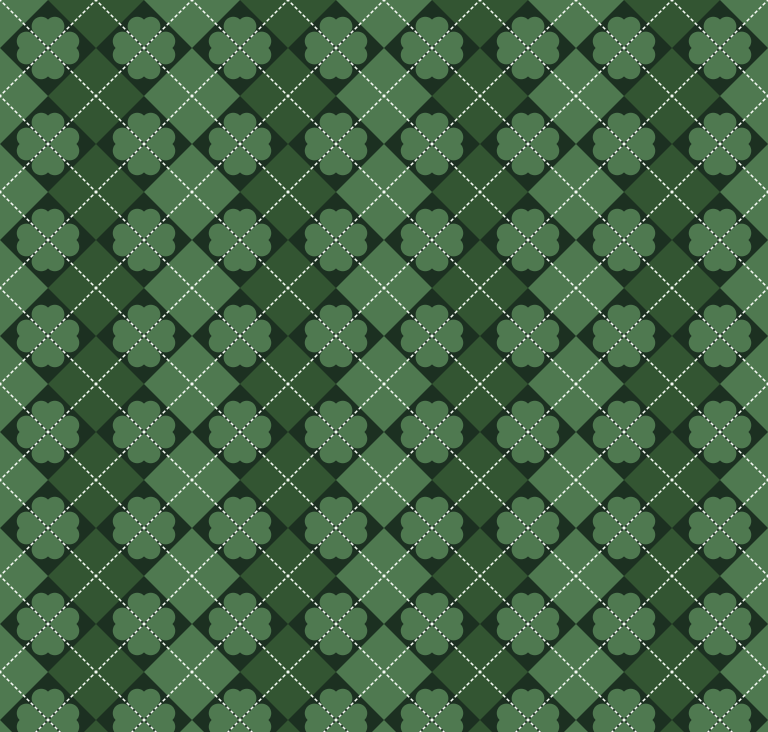
Write a Shadertoy shader that draws this pattern.

```glsl
// Green argyle: columns of light and dark diamonds, four-leaf clovers and dashed diagonals.

const float CELLS_ACROSS = 8.0;

// Lengths are in cells.
const float HEART_HEIGHT   = 0.282;  // leaf tip to notch
const float LEAF_OFFSET    = 0.014;  // clover centre to leaf tip
const float STITCH_WIDTH   = 0.0165;
const float DASHES_PER_RUN = 12.0;   // dashes between two crossings
const float DASH_FILL      = 0.62;   // drawn part of each dash period

const vec3 GROUND_COLOR = vec3(0.11, 0.19, 0.13);
const vec3 DARK_COLOR   = vec3(0.20, 0.335, 0.195);
const vec3 LIGHT_COLOR  = vec3(0.31, 0.475, 0.315);
const vec3 STITCH_COLOR = vec3(0.97, 0.98, 0.96);

const float SQRT2 = 1.41421356;

// Coverage of a shape from its signed distance and the pixel size.
float coverage(float dist, float pixel) {
    return clamp(0.5 - dist / pixel, 0.0, 1.0);
}

// Signed distance to a heart with its tip at the origin and its notch at (0, 1).
float heartDistance(vec2 p) {
    p.x = abs(p.x);
    if (p.x + p.y > 1.0) return length(p - vec2(0.25, 0.75)) - SQRT2 / 4.0;
    float toNotch = length(p - vec2(0.0, 1.0));
    float toSide = length(p - 0.5 * max(p.x + p.y, 0.0));
    return min(toNotch, toSide) * sign(p.x - p.y);
}

// Four hearts around the origin, folded into a single leaf.
float cloverDistance(vec2 p) {
    p = abs(p);
    p = vec2(min(p.x, p.y), max(p.x, p.y));
    return HEART_HEIGHT * heartDistance((p - vec2(0.0, LEAF_OFFSET)) / HEART_HEIGHT);
}

// Dashed lines at whole values of "across", with a dash centred on each crossing.
float stitches(float along, float across, float pixel) {
    float lineDist = abs(across - round(across)) / SQRT2 - 0.5 * STITCH_WIDTH;
    float phase = along * DASHES_PER_RUN;
    float dashDist = (abs(phase - round(phase)) - 0.5 * DASH_FILL) / (DASHES_PER_RUN * SQRT2);
    return coverage(lineDist, pixel) * coverage(dashDist, pixel);
}

void mainImage(out vec4 fragColor, in vec2 fragCoord) {
    // Cell coordinates, measured from the top left corner
    float pixel = CELLS_ACROSS / iResolution.x;
    vec2 p = vec2(fragCoord.x, iResolution.y - fragCoord.y) * pixel;

    // Diamonds alternate in colour from column to column
    vec2 diamondId = round(p);
    vec2 local = abs(p - diamondId);
    float diamond = (local.x + local.y - 0.5) / SQRT2;
    vec3 diamondColor = mod(diamondId.x, 2.0) < 0.5 ? LIGHT_COLOR : DARK_COLOR;
    vec3 color = mix(GROUND_COLOR, diamondColor, coverage(diamond, pixel));

    // Clovers sit on the ground between the diamonds
    float clover = cloverDistance(fract(p) - 0.5);
    color = mix(color, LIGHT_COLOR, coverage(clover, pixel));

    // Stitches along both diagonals
    float u = p.x + p.y;
    float v = p.x - p.y;
    float stitch = max(stitches(u, v, pixel), stitches(v, u, pixel));
    color = mix(color, STITCH_COLOR, stitch);

    fragColor = vec4(color, 1.0);
}
```
